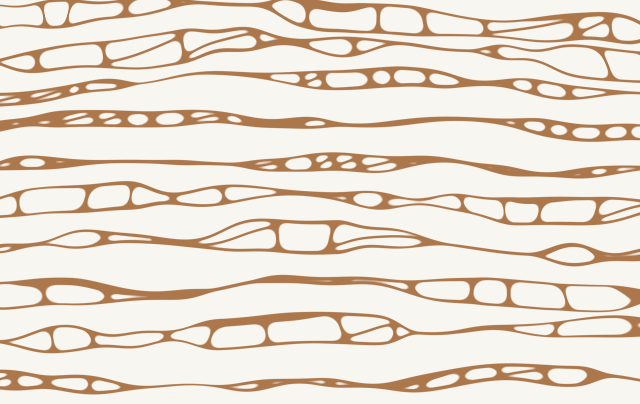
Give the GLSL for this pattern, as a WebGL 1 fragment shader.

```glsl
precision highp float;
// Wavy horizontal brown veins on cream, swelling into chains of rounded cells.

uniform vec2 u_resolution;

const vec3 CREAM = vec3(0.97, 0.965, 0.945);
const vec3 BROWN = vec3(0.675, 0.465, 0.295);

const int   VEINS      = 10;
const float FIRST_VEIN = 0.055;  // height of the lowest vein
const float VEIN_STEP  = 0.118;  // spacing at the bottom
const float CROWDING   = 0.002;  // veins move closer towards the top
const float DRIFT      = 0.022;  // bend shared by all veins
const float MEANDER    = 0.026;  // bend of each single vein
const float STROKE     = 0.0031; // half thickness of the outlines
const float MIN_SWELL  = 0.014;  // half height of the slimmest vein
const float MAX_SWELL  = 0.040;  // half height of the fullest vein
const float MIN_CELL   = 0.055;  // cell length in slim veins
const float MAX_CELL   = 0.170;  // cell length in full veins
const float ROUNDING   = 0.026;  // softness of the cell corners
const float CLOT       = 0.014;  // extra brown where a vein is clogged

float hash(float n) {
  return fract(sin(n * 12.99 + 1.7) * 4375.85);
}

// Layered sines with bent phases, about -1 to 1
float wave(float x, float seed) {
  float slow = sin(x * 3.3 + seed * 7.3 + 0.8 * sin(x * 2.3 + seed * 3.1));
  float mid  = sin(x * 7.9 + seed * 11.9 + 0.9 * sin(x * 5.1 + seed));
  float fast = sin(x * 17.3 + seed * 5.1 + 1.2 * sin(x * 6.7 + seed * 2.0));
  return 0.5 * slow + 0.33 * mid + 0.17 * fast;
}

float smoothMin(float a, float b, float k) {
  float h = max(k - abs(a - b), 0.0) / k;
  return min(a, b) - h * h * k * 0.25;
}

float veinHeight(float x, float i) {
  float base = FIRST_VEIN + VEIN_STEP * i - CROWDING * i * i;
  float drift = DRIFT * sin(x * 3.2 - 1.2 + 0.12 * i) * smoothstep(0.0, 5.0, i);
  return base + drift + MEANDER * wave(x, i + 1.3);
}

// Slanted, slightly bowed wall number k, in cell units
float wallAt(float k, float seed, float lift) {
  float r = hash(k + seed * 37.0);
  float lean = (hash(k * 1.7 + seed * 19.0) - 0.5) * 6.0;
  return k + 0.2 + 0.55 * r + lean * lift * (1.0 + 8.0 * lift);
}

// Signed distance to the brown of one vein, positive inside
float vein(vec2 p, float i) {
  float center = veinHeight(p.x, i);
  float slope = (veinHeight(p.x + 0.003, i) - center) / 0.003;
  float flatten = inversesqrt(1.0 + slope * slope);
  float lift = p.y - center;

  // Swelling body with strokes of uneven weight
  float fullness = hash(i * 3.7 + 2.0);
  float swell = mix(MIN_SWELL, MAX_SWELL, fullness)
              * smoothstep(-0.65, 0.6, wave(p.x * 1.3, i * 2.1 + 9.0));
  float stroke = STROKE * (1.1 + 0.5 * wave(p.x * 1.7, i + 20.0));
  float outer = (swell + stroke - abs(lift)) * flatten;

  // Cell that holds this point, between two neighbouring walls
  float cellLength = mix(MIN_CELL, MAX_CELL, fullness);
  float u = p.x / cellLength + 0.45 * wave(p.x, i + 40.0) + i * 5.0;
  float k = floor(u);
  float wall = wallAt(k, i, lift);
  float id = u < wall ? k - 1.0 : k;
  float left = wallAt(id, i, lift);
  float right = wallAt(id + 1.0, i, lift);
  float wallHalf = STROKE * (0.7 + hash(id + i * 11.0));
  float sides = min(u - left, right - u) * cellLength - wallHalf;

  // Hollow of the cell, narrowed where the vein is clogged
  float clot = CLOT * smoothstep(0.35, 0.85, wave(p.x * 1.2, i * 1.9 + 60.0));
  float roof = swell - stroke - lift - clot;
  float ground = swell - stroke + lift;
  float hollow = smoothMin(roof, ground, 0.008) * flatten;

  // Some cells are divided by a tilted rib
  if (hash(id * 2.3 + i * 5.0) > 0.8) {
    float along = (u - left) / max(right - left, 0.1) - 0.5;
    float rib = abs(lift - swell * 1.3 * along) - STROKE;
    hollow = smoothMin(hollow, rib, 0.008);
  }
  hollow = smoothMin(hollow, sides, ROUNDING);
  return min(outer, -hollow);
}

void main() {
  vec2 p = gl_FragCoord.xy / u_resolution.y;
  float brown = -1.0;
  for (int n = 0; n < VEINS; n++) {
    brown = max(brown, vein(p, float(n)));
  }
  float edge = 0.75 / u_resolution.y;
  gl_FragColor = vec4(mix(CREAM, BROWN, smoothstep(-edge, edge, brown)), 1.0);
}
```
